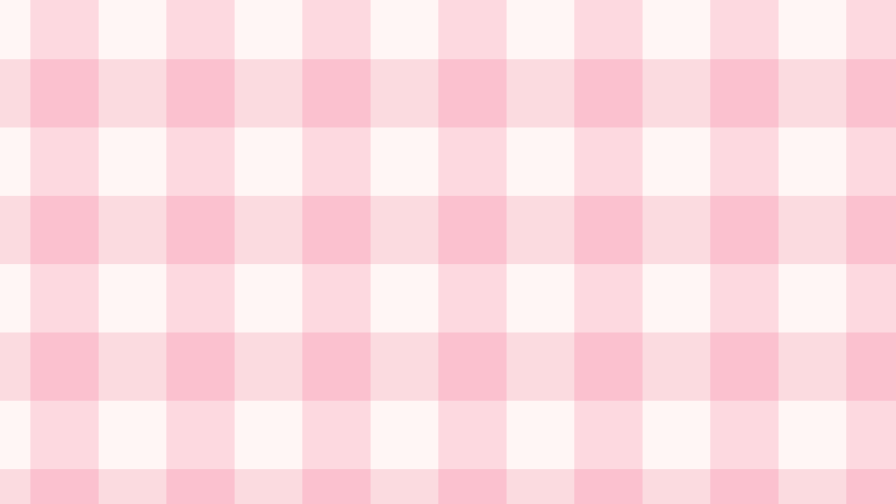
A WebGL 2 fragment shader for this pattern:

```glsl
#version 300 es
precision highp float;
// Pink gingham: even vertical and horizontal bands crossing on an off-white cloth.

uniform vec2 u_resolution;
out vec4 fragColor;

// Smooth coverage of repeating bands, given one band's center and half width.
float bands(float x, float center, float period, float halfWidth, float pixel) {
    float offset = abs(fract((x - center) / period + 0.5) - 0.5) * period;
    return clamp((halfWidth - offset) / pixel + 0.5, 0.0, 1.0);
}

void main() {
    // Canvas units: the height is 1
    float pixel = 1.0 / u_resolution.y;
    vec2 p = gl_FragCoord.xy * pixel;

    float vertical = bands(p.x, 0.128, 0.2698, 0.0677, pixel);
    float horizontal = bands(p.y, 0.0015, 0.2711, 0.0677, pixel);

    // Cloth and the single bands, each with its own tint
    vec3 cloth = vec3(1.0, 0.963, 0.96);
    vec3 verticalPink = vec3(0.993, 0.85, 0.878);
    vec3 horizontalPink = vec3(0.985, 0.858, 0.88);
    vec3 crossingPink = vec3(0.984, 0.757, 0.812);

    // Blend along each band, then across the two directions
    vec3 gap = mix(cloth, verticalPink, vertical);
    vec3 row = mix(horizontalPink, crossingPink, vertical);
    fragColor = vec4(mix(gap, row, horizontal), 1.0);
}
```
